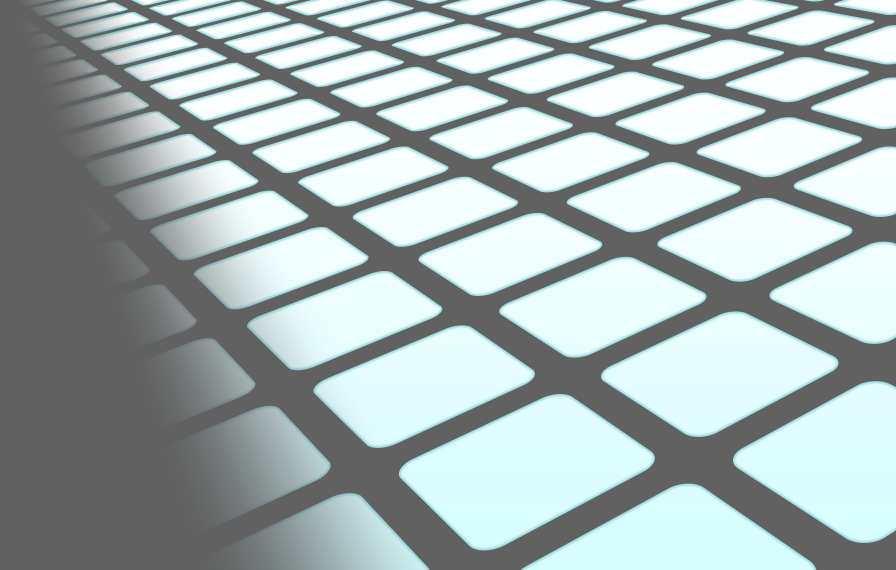
Reproduce this background procedurally as a WebGL 1 fragment shader.

```glsl
precision highp float;
// Draws a tilted floor of glowing rounded tiles receding in perspective, fading into grey on the left.

uniform vec2 u_resolution;

float cross2(vec2 a, vec2 b) {
    return a.x * b.y - a.y * b.x;
}

// Inverse perspective: canvas point (in canvas heights) to floor grid coordinates.
vec2 floorGrid(vec2 p) {
    vec2 along = vec2(0.0640, -0.1728) + 0.1290 * p;
    vec2 across = vec2(0.4135, 0.1815) - 0.0889 * p;
    vec2 offset = p - vec2(0.9959, 0.3415);
    return vec2(cross2(offset, across), cross2(along, offset)) / cross2(along, across);
}

// Signed distance to the rounded tile of the cell, in grid units.
float tileDistance(vec2 p) {
    float radius = 0.1;
    vec2 q = abs(fract(floorGrid(p)) - 0.5) - 0.415 + radius;
    return length(max(q, 0.0)) + min(max(q.x, q.y), 0.0) - radius;
}

void main() {
    vec2 p = gl_FragCoord.xy / u_resolution.y;
    float pixel = 1.0 / u_resolution.y;

    // Rescale the grid distance to canvas units by its gradient
    vec2 stepX = vec2(0.0005, 0.0);
    float d = tileDistance(p);
    vec2 slope = (vec2(tileDistance(p + stepX), tileDistance(p + stepX.yx)) - d) / stepX.x;
    float edge = d / max(length(slope), 0.001);

    // Tile face, whiter with distance, with a thin cyan rim
    vec3 face = mix(vec3(0.84, 0.99, 1.0), vec3(0.99, 1.0, 1.0), smoothstep(-0.1, 0.95, p.y));
    vec3 tile = mix(vec3(0.60, 0.86, 0.88), face, smoothstep(0.0, 0.007, -edge));

    // Slanted shadow over the left side
    float depth = 1.0 - p.y;
    float light = smoothstep(0.01 + 0.33 * depth, 0.235 + 0.6 * depth, p.x);

    float coverage = clamp(0.5 - edge / pixel, 0.0, 1.0);
    gl_FragColor = vec4(mix(vec3(0.38), tile, coverage * light), 1.0);
}
```
